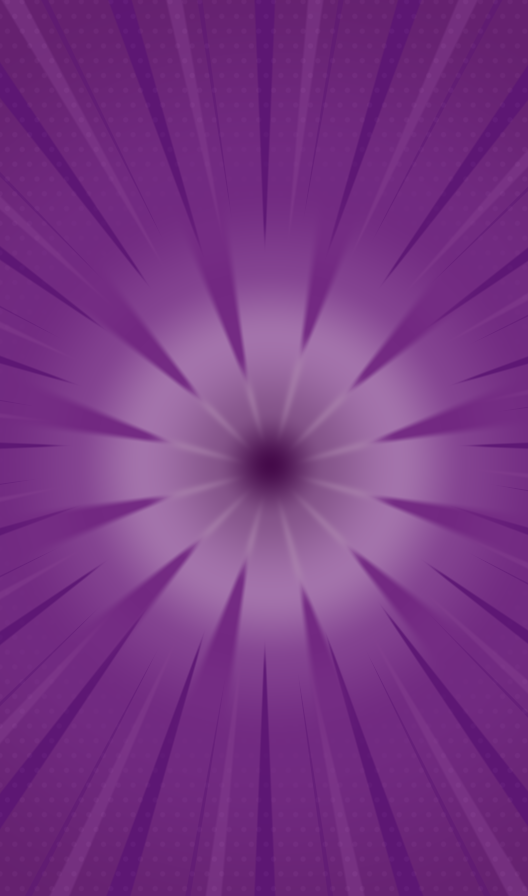
Reproduce this background procedurally as a WebGL 2 fragment shader.

```glsl
#version 300 es
precision highp float;

uniform vec2 u_resolution;
out vec4 outColor;

const float TAU = 6.2831853;

// Layout, in units of the canvas height
const vec2 BURST_CENTER = vec2(0.2956, 0.5026);
const vec2 GLOW_CENTER = vec2(0.302, 0.481);
const vec2 WEDGE_CENTER = vec2(0.302, 0.476);
const float RING_RADIUS = 0.143;
const float GLOW_RADIUS = 0.315;
const float RAY_COUNT = 20.0;
const float RAY_TIP = 0.212;
const float WEDGE_COUNT = 12.0;
const float WEDGE_TIP = 0.118;
const float DOT_SPACING = 0.0165;
const float DOT_RADIUS = 0.0029;

// Palette
const vec3 CORNER = vec3(0.395, 0.13, 0.435);
const vec3 FIELD = vec3(0.445, 0.165, 0.505);
const vec3 HALO = vec3(0.525, 0.275, 0.575);
const vec3 RING = vec3(0.64, 0.45, 0.67);
const vec3 MIST = vec3(0.50, 0.31, 0.52);
const vec3 CORE = vec3(0.27, 0.04, 0.29);
const vec3 DARK_RAY = vec3(0.36, 0.085, 0.45);
const vec3 LIGHT_RAY = vec3(0.52, 0.25, 0.56);
const vec3 WEDGE = vec3(0.44, 0.145, 0.50);
const vec3 STREAK = vec3(0.69, 0.55, 0.69);

// Folds the plane into one sector: x runs along its axis, y across
vec2 foldSector(vec2 p, float count, float phase) {
  float sector = TAU / count;
  float a = mod(atan(p.y, p.x) - phase + 0.5 * sector, sector) - 0.5 * sector;
  return length(p) * vec2(cos(a), sin(a));
}

// Needle that starts at the tip and widens outward
float needle(vec2 q, float tip, float slope, float blur) {
  float past = q.x - tip;
  float halfWidth = slope * max(past, 0.0);
  float body = 1.0 - smoothstep(halfWidth - blur, halfWidth + blur, abs(q.y));
  return body * smoothstep(0.0, 0.04, past);
}

// Staggered grid of soft dots
float halftone(vec2 p) {
  vec2 g = p / DOT_SPACING;
  g.x += 0.5 * mod(floor(g.y), 2.0);
  float d = length(fract(g) - 0.5) * DOT_SPACING;
  return 1.0 - smoothstep(DOT_RADIUS - 0.001, DOT_RADIUS + 0.001, d);
}

// Radial colour from the dark core through the bright ring to the field
vec3 radialGlow(float r) {
  vec3 c = mix(CORE, MIST, smoothstep(0.0, 0.062, r));
  c = mix(c, RING, smoothstep(0.035, RING_RADIUS, r));
  c = mix(c, HALO, smoothstep(RING_RADIUS, 0.22, r));
  c = mix(c, FIELD, smoothstep(0.19, GLOW_RADIUS, r));
  return mix(c, CORNER, smoothstep(0.32, 0.56, r));
}

void main() {
  vec2 p = gl_FragCoord.xy / u_resolution.y;
  float edge = 0.75 / u_resolution.y;
  vec2 burst = p - BURST_CENTER;
  vec2 wedgePos = p - WEDGE_CENTER;
  float r = length(p - GLOW_CENTER);

  vec3 color = radialGlow(r);

  // Outer burst: pale beams, hairlines and dark needles
  vec2 beam = foldSector(burst, RAY_COUNT, radians(11.5));
  color = mix(color, LIGHT_RAY, 0.45 * needle(beam, 0.22, 0.03, edge + 0.001));
  vec2 hair = foldSector(burst, RAY_COUNT, radians(8.3));
  color = mix(color, DARK_RAY, 0.5 * needle(hair, 0.25, 0.011, edge));
  vec2 ray = foldSector(burst, RAY_COUNT, 0.0);
  color = mix(color, DARK_RAY, 0.92 * needle(ray, RAY_TIP, 0.040, edge + 0.0006));

  // Halftone, stronger away from the glow
  color += 0.024 * halftone(p) * smoothstep(0.27, 0.45, r);

  // Soft wedges cutting into the ring, longer on the upper and lower left
  vec2 dir = wedgePos / max(length(wedgePos), 1e-4);
  float tip = WEDGE_TIP + 0.07 * dir.x * pow(abs(dir.y), 6.0);
  vec2 wedge = foldSector(wedgePos, WEDGE_COUNT, TAU / 24.0);
  float cut = needle(wedge, tip - 0.012, 0.125, 0.0035 + 0.03 * max(r - 0.15, 0.0));
  color = mix(color, WEDGE, 0.92 * cut * (1.0 - smoothstep(0.2, 0.34, r)));

  // Pale streaks between the wedge tips and the core
  float streakWidth = 0.0025 + 0.025 * wedge.x;
  float streak = exp(-pow(wedge.y / streakWidth, 2.0));
  streak *= smoothstep(0.025, 0.085, wedge.x) * (1.0 - smoothstep(tip - 0.02, tip + 0.012, wedge.x));
  color = mix(color, STREAK, 0.45 * streak);

  outColor = vec4(color, 1.0);
}
```
